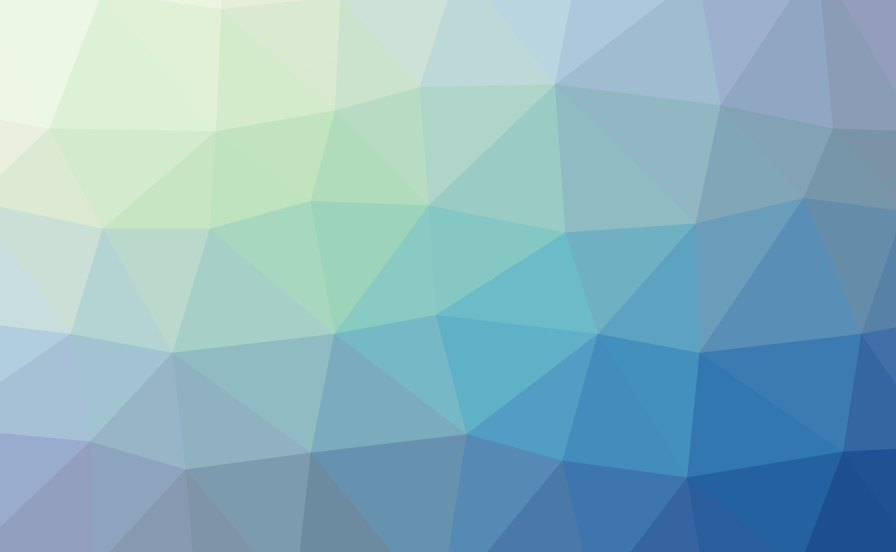
A Shadertoy shader for this background:

```glsl
#define ASPECT 1.62
#define CELL vec2(0.2269, 0.2017)
#define ORIGIN vec2(0.1345, -0.0084)
#define MIDDLE_COLUMN 3.0
#define LAST_ROW 5
#define CONTRAST_TINT vec3(0.05, -0.015, 0.01)

// Wave along each mesh row: amplitude, frequency, phase, mean (in cells)
const vec4 SWAY[6] = vec4[6](
    vec4(0.00, 0.00, 0.0, 0.07), vec4(0.23, 1.61, 1.4, -0.055),
    vec4(0.13, 1.25, 0.0, -0.07), vec4(0.12, 3.14, 2.0, 0.0),
    vec4(0.16, 2.09, 0.0, -0.035), vec4(0.20, 1.50, 0.0, -0.05));
const vec4 HEAVE[6] = vec4[6](
    vec4(0.16, 1.60, 1.4, -0.165), vec4(-0.23, 1.047, 3.6, 0.01),
    vec4(0.17, 1.653, 0.5, -0.02), vec4(0.17, 1.571, 1.0, 0.04),
    vec4(0.18, 1.70, 1.1, 0.12), vec4(-0.18, 1.047, 0.0, 0.34));
const vec2 SLOPE[6] = vec2[6](
    vec2(-0.05, -0.08), vec2(0.0), vec2(-0.055, 0.0),
    vec2(0.05, 0.0), vec2(0.0, 0.02), vec2(0.0));

// Pale green through teal to deep blue
const vec3 RAMP[9] = vec3[9](
    vec3(0.97, 0.99, 0.945), vec3(0.88, 0.95, 0.855), vec3(0.80, 0.915, 0.77),
    vec3(0.67, 0.86, 0.71), vec3(0.51, 0.785, 0.77), vec3(0.335, 0.685, 0.80),
    vec3(0.24, 0.525, 0.725), vec3(0.14, 0.39, 0.645), vec3(0.10, 0.27, 0.515));

vec3 ramp(float t) {
    float s = clamp(t, 0.0, 1.0) * 8.0;
    int k = min(int(s), 7);
    return mix(RAMP[k], RAMP[k + 1], s - float(k));
}

// Average of a horizontal and a vertical ramp, tinted where they differ
vec3 facetColor(vec2 p) {
    vec2 uv = clamp(p / vec2(ASPECT, 1.0), 0.0, 1.0);
    vec3 blend = 0.5 * (ramp(uv.x) + ramp(uv.y));
    return blend + CONTRAST_TINT * smoothstep(0.0, 0.4, abs(uv.x - uv.y));
}

float wave(vec4 w, float x) {
    return w.x * cos(w.y * (x - w.z)) + w.w;
}

vec2 meshPoint(vec2 id) {
    int row = clamp(int(id.y), 0, LAST_ROW);
    vec2 shift = vec2(wave(SWAY[row], id.x), wave(HEAVE[row], id.x));
    shift += SLOPE[row] * (id.x - MIDDLE_COLUMN);
    return ORIGIN + CELL * (id + shift);
}

float cross2(vec2 a, vec2 b) {
    return a.x * b.y - a.y * b.x;
}

// Signed distance to the line a-b
float edgeDistance(vec2 p, vec2 a, vec2 b) {
    return cross2(p - a, normalize(b - a));
}

// Facet colour weighted by its coverage of the pixel
vec4 facet(vec2 p, vec2 a, vec2 b, vec2 c, float pixel) {
    float side = sign(cross2(b - a, c - a));
    float d = max(side * edgeDistance(p, a, b),
              max(side * edgeDistance(p, b, c), side * edgeDistance(p, c, a)));
    float cover = clamp(0.5 - d / pixel, 0.0, 1.0);
    return vec4(facetColor((a + b + c) / 3.0), 1.0) * cover;
}

void mainImage(out vec4 fragColor, in vec2 fragCoord) {
    vec2 uv = fragCoord / iResolution.xy;
    vec2 p = vec2(uv.x * ASPECT, 1.0 - uv.y);
    float pixel = 1.0 / iResolution.y;
    vec2 home = floor((p - ORIGIN) / CELL);
    vec4 sum = vec4(facetColor(p), 1.0) * 0.0001;

    // Split each nearby quad along its shorter diagonal
    for (int j = -1; j <= 1; j++) {
        for (int i = -1; i <= 1; i++) {
            vec2 id = home + vec2(i, j);
            vec2 a = meshPoint(id);
            vec2 b = meshPoint(id + vec2(1.0, 0.0));
            vec2 c = meshPoint(id + vec2(1.0, 1.0));
            vec2 d = meshPoint(id + vec2(0.0, 1.0));
            if (distance(a, c) < distance(b, d)) {
                sum += facet(p, a, b, c, pixel) + facet(p, a, c, d, pixel);
            } else {
                sum += facet(p, a, b, d, pixel) + facet(p, b, c, d, pixel);
            }
        }
    }
    fragColor = vec4(sum.rgb / sum.a, 1.0);
}
```
